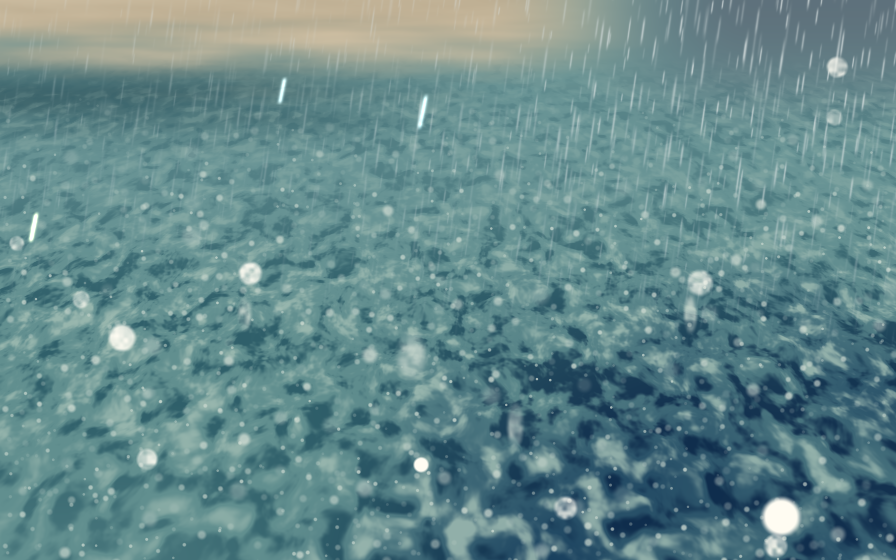
This texture is drawn by a Shadertoy shader. Its source:

```glsl
// Heavy rain striking a teal pool, with a blurred sandy shore behind it.
// Perspective-warped fbm forms the choppy water; hashed cells scatter
// the bokeh droplets and slanted rain, and a few larger drops go on top.

float hash(vec2 c) {
    return fract(sin(dot(c, vec2(127.1, 311.7))) * 43758.5453);
}

float noise(vec2 p) {
    vec2 i = floor(p), f = fract(p);
    f = f * f * (3.0 - 2.0 * f);
    return mix(mix(hash(i), hash(i + vec2(1, 0)), f.x),
               mix(hash(i + vec2(0, 1)), hash(i + vec2(1, 1)), f.x), f.y);
}

float fbm(vec2 p, float gain) {
    float sum = 0.0, total = 0.0, amp = 1.0;
    for (int i = 0; i < 4; i++) {
        sum += amp * noise(p);
        total += amp;
        amp *= gain;
        p = mat2(1.7, 0.6, -0.6, 1.7) * p + 7.3;
    }
    return sum / total;
}

float disc(vec2 p, float radius, float soft) {
    return 1.0 - smoothstep(radius * (1.0 - soft), radius * (1.0 + soft), length(p));
}

float bell(float x, float width) {
    return exp(-x * x / (width * width));
}

// One random droplet per cell, some cells left empty
float droplets(vec2 p, float scale, float seed, float density) {
    vec2 g = p * scale;
    g.y += hash(vec2(floor(g.x), seed));
    vec2 cell = floor(g) + seed;
    float a = hash(cell), b = hash(cell + 17.3), size = hash(cell + 41.7);
    float shape = disc(fract(g) - 0.3 - 0.4 * vec2(a, b), mix(0.08, 0.2, size * size), 0.5);
    return shape * step(hash(cell + 73.1), density) * mix(0.2, 1.0, b * b);
}

// Slanted streaks, staggered column by column
float rain(vec2 p, vec2 cells, float seed, float density) {
    vec2 g = vec2(p.x - 0.14 * p.y, p.y) * cells;
    g.y += 5.0 * hash(vec2(floor(g.x), seed));
    vec2 cell = floor(g) + seed, f = fract(g);
    float a = hash(cell), b = hash(cell + 23.7);
    float across = (f.x - mix(0.2, 0.8, a)) / cells.x;
    float along = abs(f.y - 0.5) / mix(0.12, 0.42, b);
    float shape = bell(across, mix(0.0014, 0.0024, b)) * (1.0 - smoothstep(0.3, 1.0, along));
    return shape * step(hash(cell + 61.9), density) * mix(0.2, 1.0, a * a);
}

// A single bright streak: centre, half length
float streak(vec2 p, vec2 centre, float halfLength) {
    vec2 q = p - centre;
    return bell(q.x - 0.2 * q.y, 0.004) * (1.0 - smoothstep(0.6, 1.0, abs(q.y) / halfLength));
}

vec3 backdrop(vec2 p) {
    vec3 col = mix(vec3(0.38, 0.56, 0.56), vec3(0.41, 0.58, 0.585), smoothstep(0.3, 0.75, p.y));
    float ripple = fbm(p * vec2(3.5, 28.0), 0.5) - 0.5;
    float shade = bell(p.y - 0.83 - 0.06 * ripple, 0.065) * (1.0 - smoothstep(0.2, 1.0, p.x));
    col = mix(col, vec3(0.21, 0.36, 0.39), 0.8 * shade);
    float sand = smoothstep(0.83, 0.97, p.y + 0.1 * ripple) * (1.0 - smoothstep(0.85, 1.25, p.x));
    col = mix(col, vec3(0.77, 0.71, 0.60) + 0.12 * ripple, sand);
    float grey = smoothstep(0.72, 1.0, p.y) * smoothstep(1.0, 1.35, p.x);
    return mix(col, vec3(0.36, 0.41, 0.46), 0.8 * grey);
}

vec3 water(vec2 p, vec3 col) {
    float depth = 1.0 / (1.5 - min(p.y, 1.0));
    vec2 q = vec2((p.x - 0.8) * depth, 1.35 * depth) * 40.0;
    float focus = bell(p.y - 0.42, 0.22);
    q += 0.8 * vec2(noise(q * 0.6), noise(q * 0.6 + 31.0));
    float n = fbm(q, mix(0.38, 0.62, focus));
    float patches = noise(q * 0.2 + 9.0) - 0.5;
    float contrast = mix(0.3, 0.85, 1.0 - smoothstep(0.42, 0.72, p.y)) * (1.0 - smoothstep(0.75, 0.92, p.y));
    contrast *= 1.0 - 0.45 * (1.0 - smoothstep(0.0, 0.3, p.y)) * (1.0 - smoothstep(0.2, 0.7, p.x));
    float deep = smoothstep(0.5, 1.2, p.x + 0.3 * (0.3 - p.y)) * (1.0 - smoothstep(0.22, 0.6, p.y));
    col = mix(col, vec3(0.07, 0.22, 0.35), deep * clamp(0.65 + patches, 0.0, 1.0));
    vec3 trough = mix(vec3(0.15, 0.34, 0.39), vec3(0.04, 0.15, 0.28), deep);
    col = mix(col, trough, contrast * (1.0 - smoothstep(0.25, 0.48, n + 0.12 * patches)));
    return mix(col, vec3(0.63, 0.74, 0.70), contrast * smoothstep(0.50, 0.80, n + 0.12 * patches));
}

void mainImage(out vec4 fragColor, in vec2 fragCoord) {
    vec2 p = fragCoord / iResolution.y;
    vec3 col = water(p, backdrop(p));
    vec3 spray = vec3(0.84, 0.88, 0.84);

    // Scattered bokeh and sparkles
    float wet = 1.0 - smoothstep(0.6, 0.9, p.y);
    for (int i = 0; i < 4; i++) {
        float k = float(i);
        col = mix(col, spray, 0.75 * wet * droplets(p, 13.0 + 8.0 * k, 5.0 + 13.0 * k, 0.36));
    }

    // Rising splash columns: x, y, width, height
    vec4 splashes[4] = vec4[4](vec4(1.233, 0.44, 0.013, 0.035), vec4(0.735, 0.365, 0.028, 0.043),
                               vec4(0.92, 0.24, 0.016, 0.04), vec4(0.437, 0.44, 0.014, 0.03));
    for (int i = 0; i < 4; i++) {
        vec4 s = splashes[i];
        float body = disc((p - s.xy) / s.zw, 0.85, 0.4);
        col = mix(col, spray, body * (0.2 + 0.6 * noise(p * 90.0)));
    }

    // Rain, thickest at the upper right
    float fall = smoothstep(0.3, 0.85, p.y) * mix(0.3, 1.0, smoothstep(0.4, 1.4, p.x));
    for (int i = 0; i < 5; i++) {
        float k = float(i);
        float drop = rain(p, vec2(26.0 + 8.0 * k, 6.0 + 1.7 * k), 3.0 + 19.0 * k, 0.55);
        col = mix(col, vec3(0.85, 0.88, 0.88), 0.75 * fall * drop);
    }
    col += vec3(1.0, 0.88, 0.62) * streak(p, vec2(0.06, 0.594), 0.03);
    col += 0.6 * (streak(p, vec2(0.504, 0.838), 0.027) + streak(p, vec2(0.755, 0.80), 0.035));

    // Large drops: x, y, radius, brightness
    vec4 drops[12] = vec4[12](vec4(1.395, 0.077, 0.033, 1.0), vec4(0.218, 0.397, 0.023, 0.9),
        vec4(0.447, 0.512, 0.020, 0.8), vec4(1.25, 0.495, 0.022, 0.6), vec4(1.495, 0.88, 0.018, 0.7),
        vec4(0.752, 0.17, 0.013, 1.0), vec4(0.263, 0.18, 0.018, 0.7), vec4(1.385, 0.025, 0.02, 0.7),
        vec4(0.145, 0.465, 0.015, 0.6), vec4(1.01, 0.093, 0.02, 0.6), vec4(0.03, 0.565, 0.013, 0.6),
        vec4(1.49, 0.79, 0.014, 0.5));
    for (int i = 0; i < 12; i++) {
        vec4 d = drops[i];
        float glint = mix(0.4 + 0.9 * noise(p * 120.0), 1.0, smoothstep(0.75, 1.0, d.w));
        col = mix(col, vec3(1.0, 0.99, 0.95), clamp(disc(p - d.xy, d.z, 0.2) * d.w * glint, 0.0, 1.0));
    }
    fragColor = vec4(clamp(col, 0.0, 1.0), 1.0);
}
```
